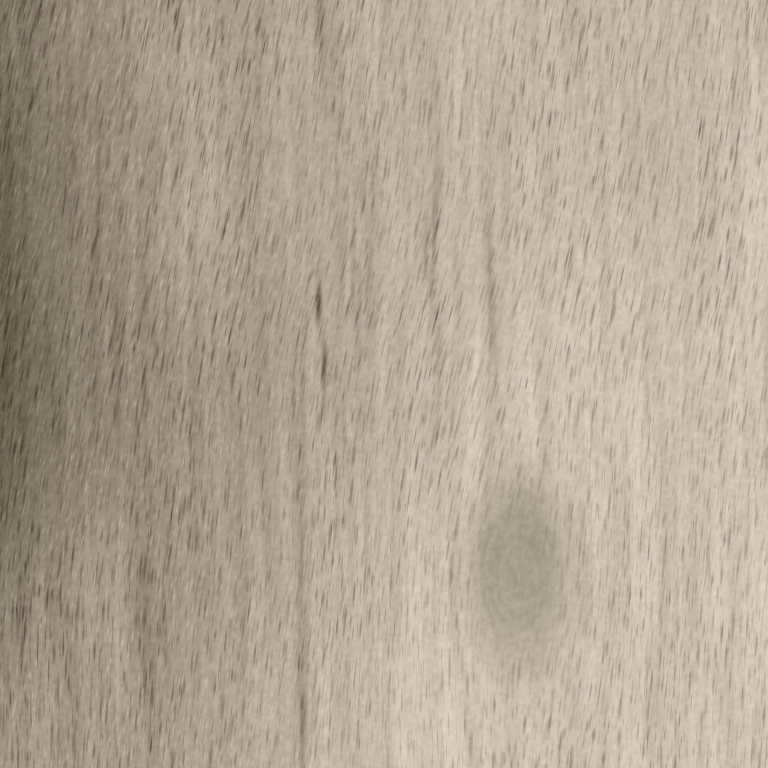
Give the GLSL for this texture, as a three.js fragment shader.

```glsl
// Weathered pale wood: a soft shadow falls from the left and a grey knot bends the grain.
// Slanted pores scattered in jittered cells, stretched noise and a few long brown
// veins are layered over a smooth base tone.
varying vec2 vUv;

const vec3 PALE_WOOD = vec3(0.835, 0.782, 0.712);
const vec3 SHADOW_DROP = vec3(1.0, 0.96, 0.97);
const vec3 PORE_DROP = vec3(0.97, 0.98, 0.96);
const vec3 VEIN_DROP = vec3(0.92, 1.0, 0.97);
const vec3 KNOT_DROP = vec3(1.0, 0.88, 0.92);
const vec2 KNOT_CENTER = vec2(0.675, 0.25);
const vec2 KNOT_RADIUS = vec2(0.085, 0.155);

float hash(vec2 p) {
  vec3 q = fract(p.xyx * 0.1031);
  q += dot(q, q.yzx + 33.33);
  return fract((q.x + q.y) * q.z);
}

vec2 hash2(vec2 p) {
  return vec2(hash(p), hash(p + 57.3));
}

float noise(vec2 p) {
  vec2 cell = floor(p);
  vec2 f = fract(p);
  f = f * f * (3.0 - 2.0 * f);
  float low = mix(hash(cell), hash(cell + vec2(1.0, 0.0)), f.x);
  float high = mix(hash(cell + vec2(0.0, 1.0)), hash(cell + 1.0), f.x);
  return mix(low, high, f.y);
}

float bump(vec2 p, vec2 center, vec2 radius) {
  vec2 d = (p - center) / radius;
  return exp(-dot(d, d));
}

// Thin slanted strokes, one per cell, in columns shifted at random.
float pores(vec2 p, vec2 cells, float slant, float seed) {
  float shade = 0.0;
  float column = floor(p.x * cells.x);
  for (int i = -1; i <= 1; i++) {
    float col = column + float(i);
    float shift = hash(vec2(col, seed));
    float row = floor(p.y * cells.y + shift);
    for (int j = -1; j <= 1; j++) {
      vec2 id = vec2(col, row + float(j));
      vec2 place = hash2(id + seed);
      vec2 shape = hash2(id + seed + 131.7);
      vec2 d = p - (id + place - vec2(0.0, shift)) / cells;
      d.x -= slant * d.y;
      d *= cells / vec2(mix(0.16, 0.34, shape.x), mix(0.3, 0.8, shape.y));
      float strength = mix(0.2, 1.0, fract(shape.x * 7.0 + place.y));
      shade = max(shade, strength * (1.0 - smoothstep(0.1, 1.0, length(d))));
    }
  }
  return shade;
}

// A wavering long streak, broken up along its length.
float vein(vec2 p, vec2 center, float halfWidth, float halfLength) {
  float sway = (noise(vec2(p.y * 9.0, center.x * 90.0)) - 0.5) * 0.012;
  float broken = smoothstep(0.15, 0.75, noise(vec2(p.x * 150.0, p.y * 16.0)));
  return bump(p, center + vec2(sway, 0.0), vec2(halfWidth, halfLength)) * mix(0.35, 1.0, broken);
}

// How far the smooth light falls below the pale wood.
float shadowDepth(vec2 p) {
  float depth = mix(0.23, 0.40, smoothstep(0.0, 0.5, p.y)) - 0.05 * smoothstep(0.75, 1.0, p.y);
  float shade = depth * exp(-3.8 * p.x);
  shade += 0.055 * exp(-pow((p.x - 0.3) / 0.15, 2.0));
  shade += 0.045 * smoothstep(0.35, 1.0, p.y) * smoothstep(0.3, 0.8, p.x);
  shade -= 0.07 * bump(p, vec2(0.26, 0.72), vec2(0.06, 0.14));
  shade -= 0.05 * bump(p, vec2(0.23, 0.93), vec2(0.05, 0.08));
  return shade + 0.04 * (noise(p * vec2(9.0, 4.0)) - 0.5);
}

void main() {
  vec2 p = vUv;
  vec2 fromKnot = (p - KNOT_CENTER) / KNOT_RADIUS;
  float knotDistance = length(fromKnot);
  float knot = 1.0 - smoothstep(0.35, 1.15, knotDistance);

  // Grain space bows around the knot and wanders gently.
  vec2 grain = p;
  grain.x -= 0.035 * fromKnot.x * exp(-0.45 * knotDistance * knotDistance);
  grain.x += 0.012 * (noise(p * vec2(3.0, 4.0)) - 0.5);
  float slant = mix(0.06, 0.17, smoothstep(0.1, 0.6, p.y)) + 0.06 * (noise(p * 6.0) - 0.5);

  // Pores gather in loose patches and fade inside the knot.
  float patches = mix(0.55, 1.25, noise(grain * vec2(16.0, 5.0) + 7.0));
  float dark = 0.17 * pores(grain, vec2(92.0, 24.0), slant, 3.0);
  dark += 0.12 * pores(grain, vec2(150.0, 36.0), slant, 19.0);
  dark *= patches * (1.0 - 0.75 * knot);
  float flecks = pores(grain, vec2(120.0, 52.0), slant + 0.12, 41.0);
  float streaks = noise(grain * vec2(170.0, 9.0)) + noise(grain * vec2(70.0, 4.0) + 23.0) - 1.0;
  float speckle = noise(p * 260.0) + noise(p * 150.0 + 11.0) - 1.0;

  float veins = 0.20 * vein(p, vec2(0.393, 0.17), 0.006, 0.20);
  veins += 0.30 * vein(p, vec2(0.411, 0.605), 0.004, 0.025);
  veins += 0.30 * vein(p, vec2(0.422, 0.52), 0.004, 0.035);
  veins += 0.20 * vein(p, vec2(0.417, 0.98), 0.006, 0.06);
  veins += 0.13 * vein(p, vec2(0.565, 0.64), 0.007, 0.14);
  veins += 0.13 * vein(p, vec2(0.637, 0.60), 0.008, 0.16);
  veins += 0.09 * vein(p, vec2(0.47, 0.70), 0.016, 0.20);
  veins += 0.10 * vein(p, vec2(0.20, 0.16), 0.022, 0.13);

  // Faint curved rings within the knot.
  float rings = noise(vec2(knotDistance * 18.0, fromKnot.y * 4.0)) - 0.5;
  float knotShade = knot * (0.125 + 0.05 * rings + 0.03 * fromKnot.y);

  vec3 color = PALE_WOOD - SHADOW_DROP * shadowDepth(p);
  color -= KNOT_DROP * knotShade + PORE_DROP * dark + VEIN_DROP * veins;
  color += flecks * mix(0.085, 0.03, smoothstep(0.1, 0.6, p.x)) * (1.0 - 0.6 * knot);
  color += streaks * 0.055 * (1.0 - 0.7 * knot) + speckle * 0.035;
  gl_FragColor = vec4(clamp(color, 0.0, 1.0), 1.0);
}
```
